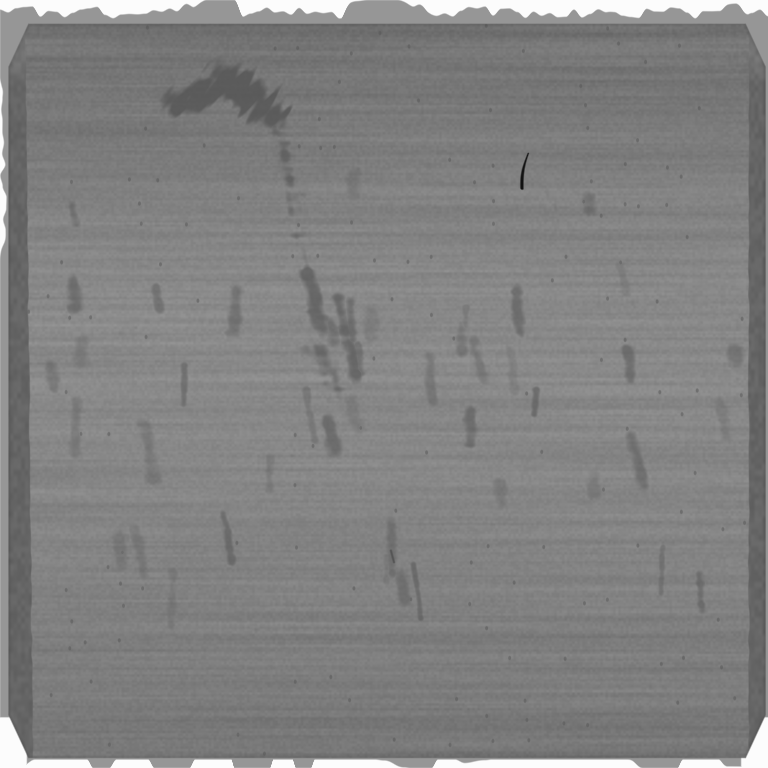
Write a WebGL 1 fragment shader that draws this texture.

```glsl
precision highp float;
// A brushed grey metal plate with dark side bevels, smudges, scratches and a ragged white surround.
uniform vec2 u_resolution;

const vec3 BACKDROP = vec3(0.59);
const vec3 PAPER = vec3(0.99);
const vec3 STAIN = vec3(0.33);
const vec3 SCRATCH = vec3(0.07);
const float FACE_TOP = 0.463;
const float FACE_MIDDLE = 0.534;
const float FACE_BOTTOM = 0.485;
const float BEVEL_TONE = 0.395;
const vec2 PLATE_CENTER = vec2(0.504, 0.491);
const vec2 PLATE_HALF = vec2(0.493, 0.478);
const vec2 CHAMFER = vec2(0.026, 0.056);
const float BRUSH_CONTRAST = 0.085;
const float GRAIN_CONTRAST = 0.035;
const int SMUDGES = 44;

float hash(vec2 p) {
  vec3 q = fract(vec3(p.xyx) * 0.1031);
  q += dot(q, q.yzx + 33.33);
  return fract((q.x + q.y) * q.z);
}

float noise(vec2 p) {
  vec2 i = floor(p), f = fract(p);
  f = f * f * (3.0 - 2.0 * f);
  return mix(mix(hash(i), hash(i + vec2(1, 0)), f.x),
             mix(hash(i + vec2(0, 1)), hash(i + vec2(1, 1)), f.x), f.y);
}

float segmentDistance(vec2 p, vec2 a, vec2 b) {
  vec2 ab = b - a;
  return length(p - a - ab * clamp(dot(p - a, ab) / dot(ab, ab), 0.0, 1.0));
}

float smear(vec2 p, vec2 a, vec2 b, float radius) {
  return 1.0 - smoothstep(0.0, radius, segmentDistance(p, a, b));
}

float stroke(vec2 p, vec2 a, vec2 b, float width, float pixel) {
  return 1.0 - smoothstep(width - pixel, width + pixel, segmentDistance(p, a, b));
}

// Positive inside the chamfered outline
float plateInset(vec2 p) {
  vec2 gap = PLATE_HALF - abs(p - PLATE_CENTER);
  float corner = (gap.x / CHAMFER.x + gap.y / CHAMFER.y - 1.0) * 0.0235;
  return min(min(gap.x, gap.y), corner);
}

// Horizontal brush lines, centred on zero
float brushing(vec2 p) {
  float lines = 0.25 * noise(vec2(p.x * 1.5, p.y * 65.0));
  lines += 0.4 * noise(vec2(p.x * 2.5 + 7.0, p.y * 170.0));
  lines += 0.35 * noise(vec2(p.x * 5.0 + 19.0, p.y * 340.0));
  return lines - 0.5;
}

float stains(vec2 p) {
  float feather = noise(vec2(dot(p, vec2(0.6, 0.8)) * 45.0, dot(p, vec2(-0.8, 0.6)) * 150.0));
  float dabs = noise(vec2((p.x + 0.2 * p.y) * 130.0, p.y * 55.0));
  float rungs = noise(vec2(p.x * 45.0, p.y * 150.0));
  float broken = 0.55 * dabs + 0.45 * rungs;

  // Heavy feathered patch and the trail falling from it
  float patchShape = max(smear(p, vec2(0.235, 0.865), vec2(0.31, 0.895), 0.035),
                         smear(p, vec2(0.295, 0.9), vec2(0.355, 0.85), 0.045));
  float amount = 0.8 * smoothstep(0.5, 0.85, 0.7 * patchShape + 0.55 * feather);
  float trail = 0.75 * smear(p, vec2(0.355, 0.85), vec2(0.378, 0.77), 0.018);
  trail = max(trail, 0.45 * smear(p, vec2(0.378, 0.77), vec2(0.4, 0.65), 0.025));
  trail = max(trail, smear(p, vec2(0.4, 0.645), vec2(0.42, 0.57), 0.022));
  trail = max(trail, 0.85 * smear(p, vec2(0.44, 0.61), vec2(0.463, 0.51), 0.018));
  trail = max(trail, 0.6 * smear(p, vec2(0.41, 0.55), vec2(0.44, 0.49), 0.03));
  amount = max(amount, 0.65 * smoothstep(0.45, 0.9, 0.6 * trail + 0.6 * broken));

  // Faint leaning smudges, densest around the middle
  for (int i = 0; i < SMUDGES; i++) {
    float k = float(i);
    float spread = hash(vec2(k, 3.0)) + hash(vec2(k, 11.0)) - 1.0;
    vec2 center = vec2(0.06 + 0.9 * hash(vec2(k, 5.0)), 0.49 + 0.36 * spread);
    float reach = mix(0.006, 0.035, hash(vec2(k, 17.0)));
    vec2 lean = reach * vec2(0.35 * hash(vec2(k, 23.0)) - 0.25, 1.0);
    float spot = smear(p, center - lean, center + lean, mix(0.007, 0.02, hash(vec2(k, 29.0))));
    float strength = mix(0.2, 0.55, hash(vec2(k, 31.0)));
    amount = max(amount, strength * smoothstep(0.4, 0.9, 0.6 * spot + 0.55 * broken) * smoothstep(0.0, 0.3, spot));
  }

  // Sparse specks
  vec2 cell = floor(p * 40.0);
  vec2 offset = 0.2 + 0.6 * vec2(hash(cell + 41.0), hash(cell + 83.0));
  float speck = 1.0 - smoothstep(0.04, 0.11, length((fract(p * 40.0) - offset) * vec2(1.0, 0.7)));
  return max(amount, 0.5 * speck * step(0.91, hash(cell + 127.0)));
}

vec3 surround(vec2 p, float pixel) {
  float top = 0.024 * smoothstep(0.32, 0.55, noise(vec2(p.x * 24.0, 2.0))) * (0.35 + 0.65 * noise(vec2(p.x * 95.0, 5.0)));
  float bottom = 0.011 * smoothstep(0.3, 0.5, noise(vec2(p.x * 38.0, 9.0)));
  float left = 0.009 * noise(vec2(p.y * 70.0, 13.0)) * smoothstep(0.66, 0.7, p.y) * (1.0 - smoothstep(0.87, 0.9, p.y));
  float corner = min(0.066 - p.y, abs(p.x - 0.5) - 0.465);
  float white = max(max(p.y - 1.0 + top, bottom - p.y), max(left - p.x, corner));
  return mix(BACKDROP, PAPER, smoothstep(-pixel, pixel, white));
}

void main() {
  vec2 p = gl_FragCoord.xy / u_resolution;
  float pixel = 1.0 / min(u_resolution.x, u_resolution.y);
  float grain = noise(p * 300.0) - 0.5;

  // Face shading from top to bottom, with darker end strips
  float tone = mix(FACE_BOTTOM, FACE_MIDDLE, smoothstep(0.05, 0.48, p.y));
  tone = mix(tone, FACE_TOP, smoothstep(0.6, 0.93, p.y));
  tone -= 0.03 * smoothstep(0.945, 0.955, p.y) + 0.025 * (1.0 - smoothstep(0.02, 0.09, p.y));
  tone += BRUSH_CONTRAST * brushing(p) + GRAIN_CONTRAST * grain;
  vec3 color = mix(vec3(tone), STAIN, stains(p));

  // Scratches
  float bend = 0.003 * sin((p.y - 0.753) * 65.0);
  float taper = 0.0008 + 0.0012 * smoothstep(0.805, 0.765, p.y);
  color = mix(color, SCRATCH, stroke(p + vec2(bend, 0.0), vec2(0.68, 0.755), vec2(0.688, 0.8), taper, pixel));
  color = mix(color, STAIN, stroke(p, vec2(0.509, 0.283), vec2(0.513, 0.268), 0.0013, pixel));

  // Side bevels
  float wobble = 0.002 * (noise(vec2(p.y * 60.0, 21.0)) - 0.5);
  float bevel = max(mix(0.043, 0.033, p.y) - p.x, p.x - 0.975) + wobble;
  float bevelTone = BEVEL_TONE + 0.06 * smoothstep(0.88, 0.93, p.y) + 0.05 * (noise(p * vec2(200.0, 130.0)) - 0.5);
  color = mix(color, vec3(bevelTone), smoothstep(-pixel, pixel, bevel));

  float inset = plateInset(p);
  color *= 1.0 - 0.1 * (1.0 - smoothstep(0.0, 0.005, inset));
  color = mix(surround(p, pixel), color, smoothstep(-pixel, pixel, inset));
  gl_FragColor = vec4(color, 1.0);
}
```
